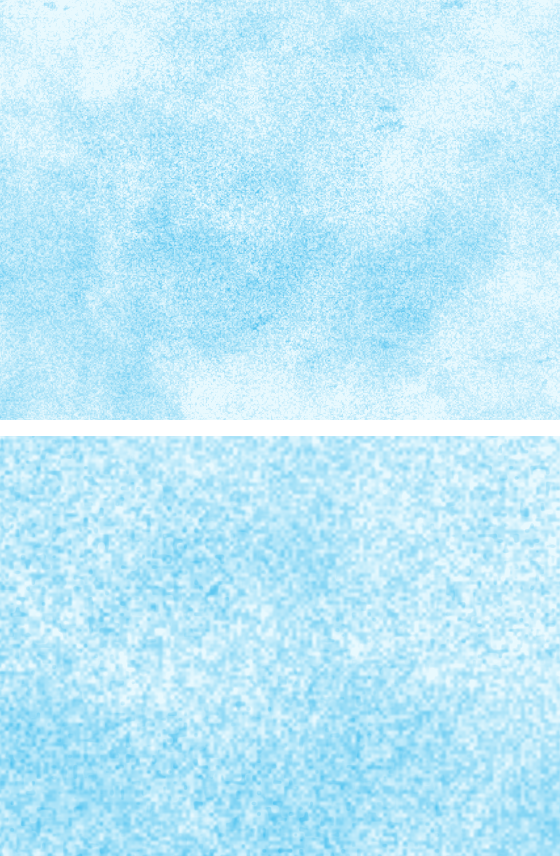
Top: the whole. Bottom: its middle third, enlarged.
Give the GLSL for this texture, as a Shadertoy shader.

```glsl
// Weathered pale blue paper: a deeper cloudy middle fades to light edges.
// Layered value noise gives stains and grain; loops scatter ragged bruises
// and pale scuffs, and stretched noise adds faint level scratches.

#define PALE vec3(0.91, 0.975, 0.996)
#define DEEP vec3(0.38, 0.785, 0.944)
#define BASE_TONE 0.115
#define MIDDLE_TONE 0.25
#define CLOUD_TONE 0.72
#define BLOTCH_TONE 0.50
#define GRAIN_TONE 0.78
#define SPECK_TONE 0.26
#define SCRATCH_TONE 0.16
#define GRAIN_SCALE 320.0
#define MARKS 16

float hash(vec2 p) {
    vec3 q = fract(p.xyx * 0.1031);
    q += dot(q, q.yzx + 33.33);
    return fract((q.x + q.y) * q.z);
}

float noise(vec2 p) {
    vec2 cell = floor(p), f = fract(p);
    f = f * f * (3.0 - 2.0 * f);
    float low = mix(hash(cell), hash(cell + vec2(1, 0)), f.x);
    float high = mix(hash(cell + vec2(0, 1)), hash(cell + vec2(1, 1)), f.x);
    return mix(low, high, f.y);
}

// Five rotated octaves, centred on 0.5
float fbm(vec2 p) {
    float sum = 0.0, weight = 0.516;
    mat2 turn = mat2(0.8, 0.6, -0.6, 0.8);
    for (int i = 0; i < 5; i++) {
        sum += weight * noise(p);
        p = turn * p * 2.03 + 17.3;
        weight *= 0.5;
    }
    return sum;
}

// Ragged slanted spots: positive where bruised, negative where scuffed
float marks(vec2 p, float aspect) {
    float sum = 0.0;
    float ragged = 1.5 * (noise(p * 85.0 + 40.0) - 0.5)
                 + 1.1 * (noise(p * 190.0 + 70.0) - 0.5);
    for (int i = 0; i < MARKS; i++) {
        float id = float(i) * 7.0 + 3.0;
        vec2 centre = vec2(hash(vec2(id, 1.0)) * aspect, hash(vec2(id, 2.0)));
        float angle = mix(-0.3, 1.0, hash(vec2(id, 3.0)));
        float halfLength = mix(0.012, 0.042, hash(vec2(id, 4.0)));
        float slimness = mix(2.0, 5.0, hash(vec2(id, 5.0)));
        vec2 d = p - centre;
        vec2 along = vec2(cos(angle), sin(angle));
        vec2 local = vec2(dot(d, along), slimness * dot(d, vec2(-along.y, along.x)));
        float spot = 1.0 - smoothstep(0.2, 1.1, length(local) / halfLength + ragged);
        spot *= 1.0 - smoothstep(0.8, 1.6, length(local) / halfLength);
        sum += spot * (i % 4 == 3 ? -0.16 : 0.32);
    }
    return sum;
}

void mainImage(out vec4 fragColor, in vec2 fragCoord) {
    vec2 p = fragCoord / iResolution.y;
    float aspect = iResolution.x / iResolution.y;

    // Deeper middle and drifting stains
    vec2 fromMiddle = (p - vec2(0.5 * aspect, 0.5)) * vec2(1.5, 2.1);
    float middle = exp(-dot(fromMiddle, fromMiddle));
    vec2 warp = vec2(fbm(p * 5.0 + 3.0), fbm(p * 5.0 + 29.0)) - 0.5;
    float cloud = fbm(p * 3.2 + 0.3 * warp + 11.0) - 0.5;
    float blotch = fbm(p * 12.0 + 1.5 * warp + 51.0) - 0.5;
    float tone = BASE_TONE + MIDDLE_TONE * middle
               + CLOUD_TONE * cloud + BLOTCH_TONE * blotch;

    // Fine grain, with darker specks gathered in patches
    float grain = 0.65 * noise(p * GRAIN_SCALE)
                + 0.35 * noise(p * GRAIN_SCALE * 0.53 + 90.0) - 0.5;
    float patches = smoothstep(0.42, 0.68, fbm(p * 7.0 + 2.0 * warp + 80.0));
    float specks = smoothstep(0.58, 0.92, noise(p * GRAIN_SCALE * 0.75 + 33.0));
    tone += GRAIN_TONE * grain * mix(0.7, 1.15, middle);
    tone += SPECK_TONE * specks * patches * mix(0.5, 1.2, middle);

    // Level scratches, mostly near the edges
    float streak = noise(vec2(p.x * 9.0, p.y * 130.0) + vec2(0.0, 6.0 * warp.x));
    float broken = smoothstep(0.35, 0.75, noise(p * 110.0 + 61.0));
    tone += SCRATCH_TONE * smoothstep(0.65, 0.95, streak) * broken
          * (1.0 - 0.7 * middle);

    tone += marks(p + 0.02 * warp, aspect);
    fragColor = vec4(mix(PALE, DEEP, clamp(tone, 0.0, 1.1)), 1.0);
}
```
